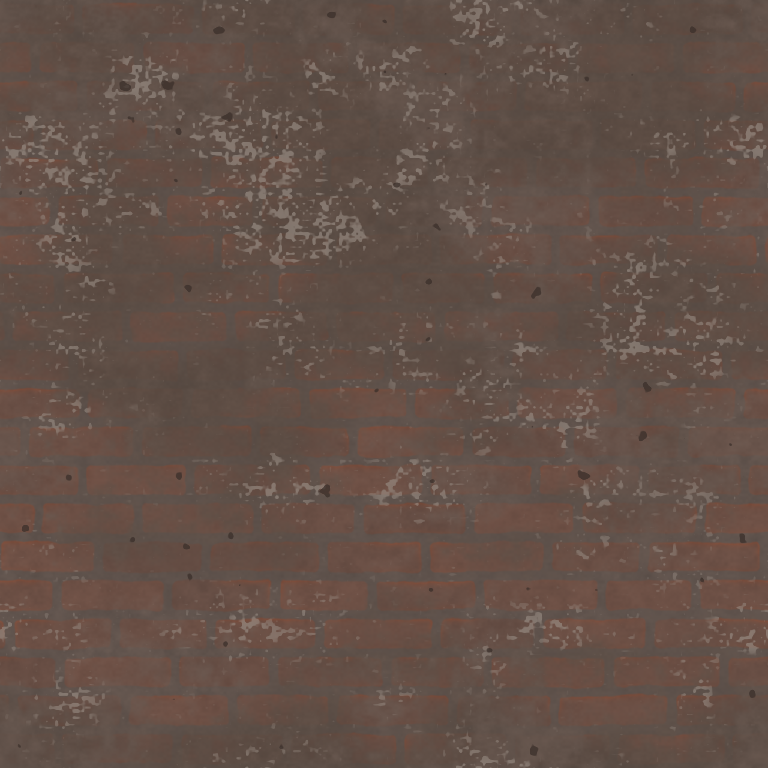
This texture is drawn by a three.js fragment shader. Its source:

```glsl
// Old brick wall in worn running bond, with glowing rims, grime, pale specks and chips.
#define ROWS 20.0
#define COLUMNS 7.0
#define JOINT 0.0120
#define CORNER 0.0060
#define WOBBLE 0.0065
#define SOFTNESS 0.0016
#define RIM_WIDTH 0.0032
#define GRIME 0.85
#define SPECKS 0.65
#define CHIP_GRID 15.0

varying vec2 vUv;

const vec3 MORTAR = vec3(0.375, 0.325, 0.300);
const vec3 BRICK = vec3(0.425, 0.308, 0.265);
const vec3 RIM = vec3(0.500, 0.300, 0.225);
const vec3 DIRT = vec3(0.350, 0.295, 0.262);
const vec3 DUST = vec3(0.395, 0.335, 0.305);
const vec3 PALE = vec3(0.600, 0.555, 0.520);
const vec3 CHIP = vec3(0.230, 0.185, 0.165);

float hash(vec2 p) {
  return fract(sin(dot(p, vec2(127.1, 311.7))) * 43758.5453);
}

// Value noise that wraps over the canvas; freq must be whole numbers.
float noise(vec2 uv, vec2 freq, float seed) {
  vec2 p = uv * freq;
  vec2 i = floor(p);
  vec2 f = p - i;
  f = f * f * (3.0 - 2.0 * f);
  vec2 a = mod(i, freq) + seed;
  vec2 b = mod(i + 1.0, freq) + seed;
  return mix(mix(hash(a), hash(vec2(b.x, a.y)), f.x),
             mix(hash(vec2(a.x, b.y)), hash(b), f.x), f.y);
}

float fbm(vec2 uv, vec2 freq, float seed) {
  float sum = 0.0;
  float amp = 0.5;
  for (int k = 0; k < 5; k++) {
    sum += amp * noise(uv, freq, seed + float(k) * 7.3);
    freq *= 2.0;
    amp *= 0.52;
  }
  return sum;
}

float jointShift(float column, float row) {
  return 0.2 * hash(vec2(mod(column, COLUMNS) + 3.7, row + 1.9));
}

// Signed distance to the brick (x), height within it (y) and its random tone (z).
vec3 brickAt(vec2 uv) {
  vec2 p = vec2(uv.x * COLUMNS, (1.0 - uv.y) * ROWS);
  float row = mod(floor(p.y), ROWS);
  float x = p.x - 0.62 - 0.045 * mod(row, 10.0) - 0.5 * mod(row, 2.0);
  float column = floor(x);
  if (x - column < jointShift(column, row)) column -= 1.0;
  float left = column + jointShift(column, row);
  float right = column + 1.0 + jointShift(column + 1.0, row);
  vec2 cell = vec2((right - left) / COLUMNS, 1.0 / ROWS);
  vec2 q = vec2((x - left) / COLUMNS, fract(p.y) / ROWS) - 0.5 * cell;
  vec2 d = abs(q) - 0.5 * (cell - JOINT) + CORNER;
  float dist = length(max(d, 0.0)) + min(max(d.x, d.y), 0.0) - CORNER;
  return vec3(dist, 0.5 - q.y * ROWS, hash(vec2(mod(column, COLUMNS), row)));
}

// Soft round area around a centre, wrapping at the canvas edges.
float area(vec2 uv, vec2 centre, float radius) {
  vec2 d = abs(fract(uv - centre + 0.5) - 0.5);
  return exp(-dot(d, d) / (radius * radius));
}

// Irregular pits, at most one in each grid cell.
float chips(vec2 uv) {
  vec2 id = floor(uv * CHIP_GRID);
  vec2 spot = 0.25 + 0.5 * vec2(hash(id + 11.3), hash(id + 27.9));
  float size = mix(0.001, 0.0065, pow(hash(id + 41.1), 3.0));
  float dist = length((fract(uv * CHIP_GRID) - spot) / CHIP_GRID) - size;
  dist += 0.009 * (noise(uv, vec2(150.0), 5.0) - 0.5);
  return step(0.72, hash(id + 63.7)) * (1.0 - smoothstep(-0.001, 0.001, dist));
}

void main() {
  // Ragged brick outlines
  vec2 bend = vec2(fbm(vUv, vec2(24.0), 1.0), fbm(vUv, vec2(24.0), 50.0)) - 0.5;
  vec3 brick = brickAt(vUv + WOBBLE * bend);
  float rough = fbm(vUv, vec2(64.0), 90.0) - 0.5;
  float dist = brick.x + 0.004 * rough;
  float face = 1.0 - smoothstep(-SOFTNESS, SOFTNESS, dist);

  // Brick faces with warm rims, strongest along the top
  float patches = fbm(vUv, vec2(9.0), 130.0);
  float rim = face * exp(-abs(dist + 0.0015) / RIM_WIDTH);
  rim *= mix(0.35, 1.0, smoothstep(0.3, 0.85, brick.y)) * smoothstep(0.28, 0.6, patches);
  vec3 clay = BRICK * (0.96 + 0.08 * brick.z);
  vec3 color = mix(MORTAR, clay, face * (0.7 + 0.3 * brick.z));
  color = mix(color, RIM, 0.8 * rim);

  // Cloudy grime and dust, heavier towards the top
  float cloud = fbm(vUv, vec2(4.0, 7.0), 170.0) + 0.06 * sin(6.2832 * (vUv.y - 0.48));
  float stain = smoothstep(0.40, 0.68, cloud + 0.35 * rough);
  color = mix(color, DIRT, GRIME * stain);
  float haze = smoothstep(0.46, 0.72, fbm(vUv, vec2(7.0), 210.0) + 0.3 * rough);
  color = mix(color, DUST, 0.6 * haze);

  // Fine grain and scuffs
  float grain = noise(vUv, vec2(256.0), 250.0) - 0.5;
  color *= 1.0 + 0.16 * rough + 0.035 * grain;

  // Pale specks gathered in worn areas
  float wear = area(vUv, vec2(0.34, 0.80), 0.13) + area(vUv, vec2(0.74, 0.36), 0.09);
  wear += 0.7 * area(vUv, vec2(0.20, 0.62), 0.15);
  float cluster = smoothstep(0.42, 0.78, fbm(vUv, vec2(11.0), 290.0) + 0.16 * wear);
  float dots = 0.55 * noise(vUv, vec2(230.0), 310.0) + 0.45 * noise(vUv, vec2(90.0), 330.0);
  float speck = smoothstep(0.76, 0.92, dots + 0.24 * cluster) * (0.25 + 0.75 * cluster);
  color = mix(color, PALE, SPECKS * speck);

  color = mix(color, CHIP, 0.75 * chips(vUv));
  gl_FragColor = vec4(color, 1.0);
}
```
